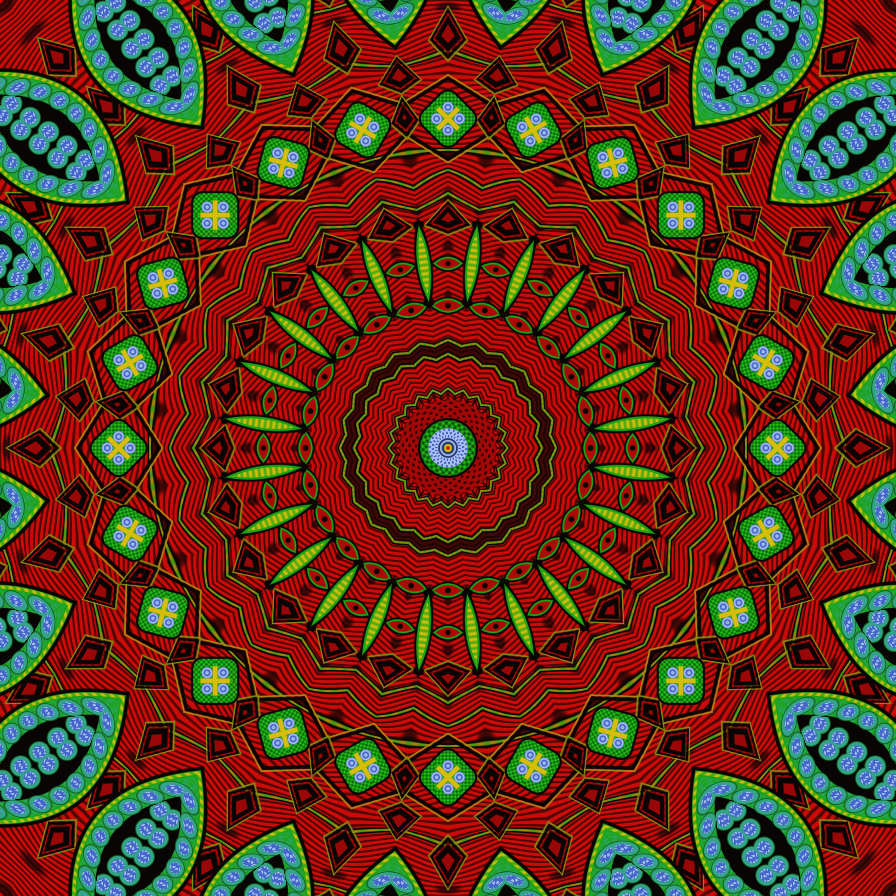
Reproduce this pattern procedurally as a Shadertoy shader.

```glsl
// A 24-fold mandala: fine red zigzag rings around a small jewelled hub,
// a wheel of spindles and eyes, a ring of tiles and large beaded leaves.
// Angles are folded into one sector; each motif is a distance function.

const float SECTORS = 24.0;
const float LINE_PITCH = 0.0118;
const float SPINDLE_R = 0.415;
const float TILE_R = 0.735;
const float TILE_HALF = 0.049;
const float LEAF_R = 1.137;
const vec2 LEAF_SIZE = vec2(0.230, 0.122);
const float BEAD_PITCH = 0.046;

const vec3 BLACK = vec3(0.04, 0.02, 0.02);
const vec3 DARK = vec3(0.30, 0.03, 0.02);
const vec3 RED = vec3(0.80, 0.04, 0.03);
const vec3 GREEN = vec3(0.10, 0.64, 0.07);
const vec3 YELLOW = vec3(0.84, 0.74, 0.05);
const vec3 OLIVE = vec3(0.66, 0.52, 0.04);
const vec3 TEAL = vec3(0.20, 0.64, 0.54);
const vec3 BLUE = vec3(0.26, 0.40, 0.80);
const vec3 PALE = vec3(0.66, 0.74, 0.92);

// Radii of the bright zigzag contours.
const float CONTOURS[8] = float[8](0.127, 0.204, 0.235, 0.550, 0.605, 0.665, 0.87, 1.02);

float pixel;

void paint(inout vec3 col, vec3 ink, float d) {
    col = mix(col, ink, 1.0 - smoothstep(-pixel, pixel, d));
}

float lens(vec2 p, vec2 size) {
    float x = p.x / size.x;
    float slope = 2.0 * size.y * x / size.x;
    return (abs(p.y) - size.y * (1.0 - x * x)) / sqrt(1.0 + slope * slope);
}

float diamond(vec2 p, vec2 size) {
    p = abs(p) / size;
    return (p.x + p.y - 1.0) * min(size.x, size.y) * 0.8;
}

// Heart-like facet: olive rim, black band, red core and a faint outer echo.
void facet(inout vec3 col, vec2 p, vec2 size) {
    p.x += 0.35 * abs(p.y);
    float d = diamond(p, size);
    paint(col, mix(GREEN, OLIVE, 0.7), abs(d - 0.009) - 0.0016);
    paint(col, BLACK, abs(d - 0.004) - 0.0025);
    paint(col, RED * 0.75, d);
    paint(col, BLACK, abs(d + 0.008) - 0.0055);
}

void eye(inout vec3 col, vec2 p, vec2 size) {
    float d = lens(p.yx, size);
    paint(col, BLACK, d - 0.006);
    paint(col, GREEN, d - 0.002);
    paint(col, RED * 0.85, d + 0.002);
    paint(col, BLACK, length(p) - size.y * 0.45);
}

vec3 ground(float r, float t) {
    float swing = mix(0.012, 0.042, smoothstep(0.25, 0.65, r));
    swing *= mix(1.0, sin(r * 19.0 - 9.5), smoothstep(0.45, 0.60, r));
    float u = r + swing * (t - 0.5);
    float line = 0.5 + 0.5 * sin(6.2832 * u / LINE_PITCH);
    vec3 col = mix(DARK, RED, smoothstep(0.02, 0.70, line));
    float wave = sin(u * 58.0 + 1.2) * (0.65 + 0.35 * cos(6.2832 * t));
    float shade = smoothstep(0.55, 0.95, wave);
    shade = max(shade, smoothstep(0.018, 0.008, abs(u - 0.219)));
    col = mix(col, BLACK, 0.72 * shade);
    for (int i = 0; i < 8; i++) {
        float d = abs(u - CONTOURS[i]);
        paint(col, BLACK, d - 0.0065);
        paint(col, mix(OLIVE, GREEN, 0.35 + 0.35 * cos(18.85 * t)), d - 0.0028);
    }
    return col;
}

// Chevron outlines that wrap the tiles and shade the gaps beside them.
void chevrons(inout vec3 col, vec2 p) {
    float d = abs(p.x) + 0.62 * abs(p.y);
    paint(col, OLIVE, abs(d - 0.098) - 0.0022);
    paint(col, BLACK, abs(d - 0.090) - 0.0045);
}

void tile(inout vec3 col, vec2 p) {
    vec2 q = abs(vec2(p.x - p.y, p.x + p.y) * 0.7071);
    float d = length(max(q - TILE_HALF + 0.022, 0.0)) - 0.022;
    paint(col, BLACK, d - 0.005);
    paint(col, GREEN * (0.9 + 0.35 * sin(q.x * 560.0) * sin(q.y * 560.0)), d);
    float cell = length(q - 0.018);
    paint(col, mix(BLUE, PALE, 0.5 + 0.5 * sin(cell * 800.0)), cell - 0.013);
    paint(col, YELLOW, max(min(q.x, q.y) - 0.0055, max(q.x, q.y) - 0.033));
}

void spindle(inout vec3 col, vec2 p) {
    paint(col, BLACK, lens(p, vec2(0.105, 0.019)));
    float tips = length(vec2(abs(p.x) - 0.088, p.y * 0.7)) - 0.009;
    paint(col, BLACK, tips);
    float d = lens(p, vec2(0.086, 0.0145));
    paint(col, GREEN, d);
    float beads = 0.5 + 0.5 * sin(p.x * 480.0);
    paint(col, mix(GREEN, YELLOW, 0.3 + 0.7 * beads), d + 0.005);
}

// One round bead with a green collar and pale engraved grain.
void bead(inout vec3 col, vec2 p, float radius) {
    float d = length(p) - radius;
    paint(col, GREEN * 0.55, d - 0.002);
    paint(col, TEAL, d);
    float grain = sin(p.x * 480.0 + 2.0 * sin(p.y * 300.0)) * sin(p.y * 430.0);
    paint(col, mix(BLUE, PALE, smoothstep(-0.1, 0.7, grain)), d + 0.008);
}

void leaf(inout vec3 col, vec2 p) {
    float d = lens(p, LEAF_SIZE);
    if (d > 0.02) return;
    float weave = sin(p.x * 400.0) * sin(d * 420.0);
    paint(col, BLACK, d - 0.008);
    paint(col, GREEN, d);
    paint(col, mix(GREEN, YELLOW, 0.6 + 0.4 * sin(p.x * 420.0)), abs(d + 0.005) - 0.0035);
    paint(col, mix(GREEN, TEAL, 0.35 + 0.35 * weave), d + 0.012);
    paint(col, BLACK, d + 0.052);
    float along = (fract(p.x / BEAD_PITCH) - 0.5) * BEAD_PITCH;
    if (abs(p.x) < 0.184) bead(col, vec2(along, d + 0.033), 0.0205);
    float middle = (fract(p.x / 0.052 + 0.5) - 0.5) * 0.052;
    if (abs(p.x) < 0.130 && d < -0.055) bead(col, vec2(middle, abs(p.y) - 0.017), 0.0225);
}

void hub(inout vec3 col, float r, float angle) {
    float lace = sin(angle * SECTORS) * sin(r * 420.0);
    paint(col, mix(RED * 0.8, DARK * 0.6, smoothstep(0.1, 0.8, lace)), r - 0.108);
    paint(col, BLACK, r - 0.067);
    paint(col, GREEN * (0.8 + 0.4 * lace), r - 0.062);
    paint(col, mix(PALE, BLUE, smoothstep(0.0, 0.6, lace)), r - 0.044);
    paint(col, BLUE * 0.55, r - 0.022);
    paint(col, PALE, abs(r - 0.016) - 0.002);
    paint(col, YELLOW, r - 0.009);
    paint(col, RED, r - 0.004);
}

void mainImage(out vec4 fragColor, in vec2 fragCoord) {
    float side = min(iResolution.x, iResolution.y);
    pixel = 1.5 / side;
    vec2 p = (2.0 * fragCoord - iResolution.xy) / side;
    float r = length(p);
    float angle = atan(p.y, p.x + 1e-6);

    // Fold around the sector axes and around the lines halfway between.
    float sector = 6.2832 / SECTORS;
    float a = mod(angle + 0.5 * sector, sector) - 0.5 * sector;
    float b = mod(angle, sector) - 0.5 * sector;
    vec2 axis = r * vec2(cos(a), sin(a));
    vec2 between = r * vec2(cos(b), sin(b));

    vec3 col = ground(r, abs(a) / (0.5 * sector));

    // Chevrons and facets scattered through the outer rings.
    chevrons(col, axis - vec2(TILE_R, 0.0));
    facet(col, axis - vec2(0.515, 0.0), vec2(0.028, 0.038));
    facet(col, between - vec2(0.745, 0.0), vec2(0.032, 0.022));
    facet(col, between - vec2(0.840, 0.0), vec2(0.032, 0.036));
    for (int i = 0; i < 3; i++)
        facet(col, axis - vec2(0.925 + 0.155 * float(i), 0.0), vec2(0.045, 0.032));

    // Wheel of eyes and spindles, then tiles, leaves and hub.
    eye(col, axis - vec2(0.318, 0.0), vec2(0.034, 0.014));
    eye(col, axis - vec2(0.412, 0.0), vec2(0.030, 0.013));
    spindle(col, between - vec2(SPINDLE_R, 0.0));
    tile(col, axis - vec2(TILE_R, 0.0));
    leaf(col, between - vec2(LEAF_R, 0.0));
    hub(col, r, angle);

    fragColor = vec4(col, 1.0);
}
```
